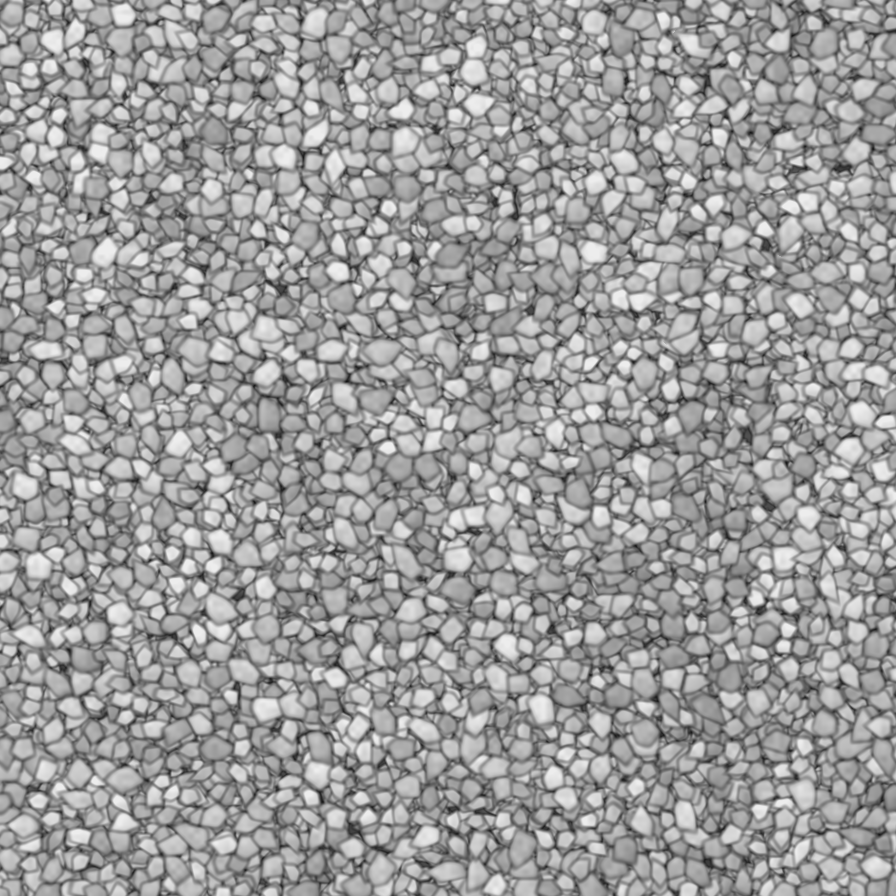
Give the GLSL for this texture, as a Shadertoy shader.

```glsl
// Dense bed of small grey gravel: layered, rounded angular stones with dark gaps.

vec3 hash3(vec3 p) {
    p = fract(p * vec3(0.1031, 0.1030, 0.0973));
    p += dot(p, p.yxz + 33.33);
    return fract((p.xxy + p.yxx) * p.zyx);
}

float valueNoise(vec2 p) {
    vec2 cell = floor(p), t = fract(p);
    t = t * t * (3.0 - 2.0 * t);
    float a = hash3(vec3(cell, 7.0)).x;
    float b = hash3(vec3(cell + vec2(1.0, 0.0), 7.0)).x;
    float c = hash3(vec3(cell + vec2(0.0, 1.0), 7.0)).x;
    float d = hash3(vec3(cell + 1.0, 7.0)).x;
    return mix(mix(a, b, t.x), mix(c, d, t.x), t.y);
}

// Soft convex polygon with five uneven sides; its outline lies at 1.
float stoneField(vec2 p, vec3 seed) {
    float sum = 0.0;
    for (int side = 0; side < 5; side++) {
        vec3 rnd = hash3(seed + float(side) * 3.7);
        float angle = (float(side) + 0.6 * (rnd.x - 0.5)) * 6.2832 / 5.0 + seed.x * 2.4 + seed.y;
        float reach = mix(0.85, 1.2, rnd.y);
        sum += pow(max(dot(p, vec2(cos(angle), sin(angle))) / reach, 0.0), 7.0);
    }
    return pow(sum + 1e-9, 1.0 / 7.0);
}

// Paints one scattered layer of stones over the grey below it.
float paintLayer(float grey, vec2 uv, float layer) {
    float density = 54.0 - 4.0 * layer;
    vec2 p = uv * density + layer * 17.3;
    float soft = max(0.10, 0.7 * density / iResolution.y);

    for (int y = -1; y <= 1; y++)
    for (int x = -1; x <= 1; x++) {
        vec2 cell = floor(p) + vec2(x, y);
        vec3 place = hash3(vec3(cell, layer + 1.0));
        vec3 look = hash3(vec3(cell, layer + 31.0));

        // Random position, tilt, size and elongation
        vec2 q = p - cell - 0.5 - 0.7 * (place.xy - 0.5);
        if (dot(q, q) > 1.4) continue;
        float tilt = 2.6 * (place.z - 0.5);
        vec2 axis = vec2(cos(tilt), sin(tilt));
        float stretch = mix(1.0, 1.27, look.y);
        vec2 local = vec2(dot(q, axis) / stretch, dot(q, vec2(-axis.y, axis.x)) * stretch);
        float radius = 0.31 + 0.24 * look.x * look.x;
        float field = stoneField(local / radius, vec3(cell, layer + 61.0));
        float dist = (field - 1.0) * radius;

        // Contact shadow, then a matte face with a darker rim
        grey *= mix(0.56, 1.0, smoothstep(-0.04, 0.18, dist));
        float tone = mix(0.63, 0.90, look.z) * (0.88 + 0.03 * layer);
        float slope = dot(q / radius, vec2(-0.35, 0.9) + 1.2 * (place.yx - 0.5));
        float face = tone * (1.0 - 0.15 * smoothstep(0.6, 1.0, field)) + 0.04 * slope;
        grey = mix(grey, face, 1.0 - smoothstep(-soft, soft, dist));
    }
    return grey;
}

void mainImage(out vec4 fragColor, in vec2 fragCoord) {
    vec2 uv = fragCoord / iResolution.y;
    float grey = 0.28;
    for (int layer = 0; layer < 5; layer++)
        grey = paintLayer(grey, uv, float(layer));

    // Chalky surface grain and faint broad patches
    grey += 0.10 * (valueNoise(uv * 150.0) - 0.5);
    grey *= 1.0 + 0.12 * (valueNoise(uv * 9.0) - 0.5);
    fragColor = vec4(vec3(clamp(grey, 0.08, 0.93)), 1.0);
}
```
